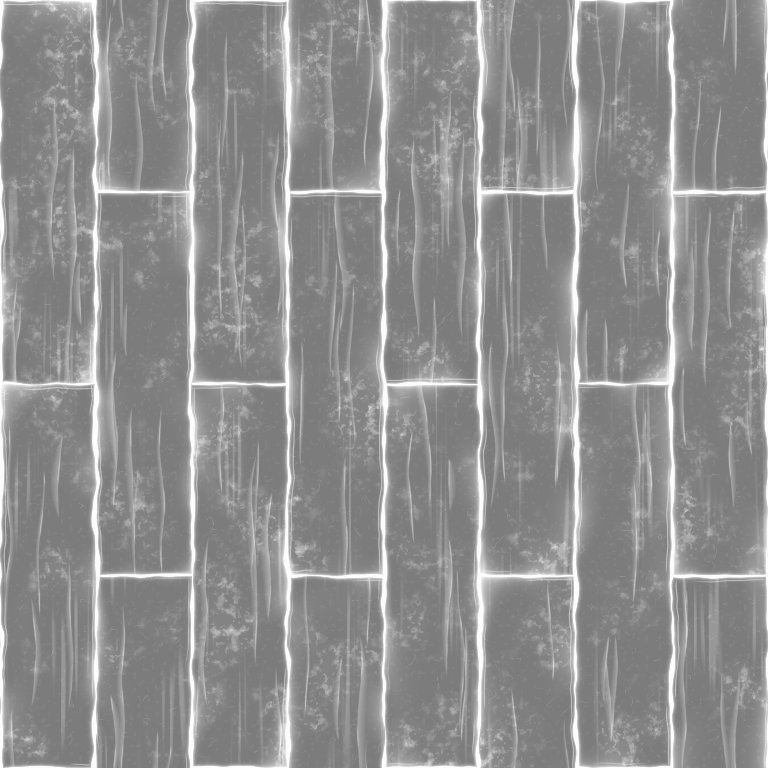
Write a Shadertoy shader that draws this texture map.

```glsl
// Worn grey planks: eight columns, each plank half the canvas tall, with odd
// columns shifted by half a plank. Wobbling white seams frame the planks, and
// gradient noise adds dust, scratches, edge glow and tapered vertical streaks.

const vec2 PLANKS = vec2(8.0, 2.0);
const float BASE_GREY = 0.485;
const float NO_WRAP = 1024.0;
const int STREAKS = 6;

vec2 hash22(vec2 p) {
    vec3 q = fract(p.xyx * vec3(0.1031, 0.1030, 0.0973));
    q += dot(q, q.yzx + 33.33);
    return fract((q.xx + q.yz) * q.zy);
}

float cornerSlope(vec2 cell, vec2 offset, vec2 period) {
    float angle = 6.2832 * hash22(mod(cell, period) + 0.5).x;
    return dot(vec2(cos(angle), sin(angle)), offset);
}

// Gradient noise that wraps after the given number of cells
float gradientNoise(vec2 p, vec2 period) {
    vec2 i = floor(p), f = fract(p), e = vec2(1.0, 0.0);
    vec2 u = f * f * f * (f * (f * 6.0 - 15.0) + 10.0);
    float low = mix(cornerSlope(i, f, period), cornerSlope(i + e, f - e, period), u.x);
    float high = mix(cornerSlope(i + e.yx, f - e.yx, period),
                     cornerSlope(i + 1.0, f - 1.0, period), u.x);
    return 1.4 * mix(low, high, u.y);
}

float noise(vec2 p) { return gradientNoise(p, vec2(NO_WRAP)); }

float fbm(vec2 p) {
    float sum = 0.0, gain = 0.55;
    for (int i = 0; i < 4; i++) {
        sum += gain * noise(p);
        p = mat2(1.6, 1.2, -1.2, 1.6) * p + 7.3;
        gain *= 0.55;
    }
    return sum;
}

// Variation along one seam, periodic over the canvas
float seamNoise(float along, float freq, float id) {
    return gradientNoise(vec2(along * freq, id * 3.0 + 0.5), vec2(freq, NO_WRAP));
}

// Signed distance from a seam whose centre line wanders
float seamOffset(float across, float along, float id, float wander) {
    return across - wander * (seamNoise(along, 18.0, id) + 0.6 * seamNoise(along, 47.0, id + 40.0));
}

// White core, soft shoulder and a broken hairline beside it
float seamLine(float offset, float along, float id, float halfWidth, float px) {
    float d = abs(offset);
    float w = halfWidth * (1.0 + 0.8 * seamNoise(along, 31.0, id + 80.0));
    float core = 1.0 - smoothstep(w - px, w + px, d);
    float shoulder = 0.55 * exp(-max(d - w, 0.0) / 0.0018);
    float gap = 0.0058 + 0.002 * seamNoise(along, 9.0, id + 120.0);
    float side = sign(offset) * seamNoise(along, 7.0, id + 160.0);
    float hairline = (1.0 - smoothstep(0.0, 0.0006 + px, abs(d - gap))) * smoothstep(0.0, 0.2, side);
    return max(core, max(shoulder, 0.5 * hairline));
}

// Tapered groove: crisp on one side, fading out on the other
float streak(vec2 p, vec2 seed, float px) {
    vec2 place = hash22(seed), size = hash22(seed + 17.3);
    float t = (p.y - 0.5 * place.y) / mix(0.035, 0.15, size.x);
    float taper = max(0.0, 1.0 - t * t);
    float bend = 0.009 * noise(vec2(p.y * 9.0, seed.x * 5.3 + seed.y));
    float s = mix(0.012, 0.115, place.x) + bend - p.x;
    s *= size.y < 0.25 ? -1.0 : 1.0;
    float w = mix(0.004, 0.012, fract(size.y * 7.0)) * taper + 0.0005;
    float body = smoothstep(-px, px, s) * clamp(1.0 - s / w, 0.0, 1.0);
    float rim = 1.0 - smoothstep(0.0, 0.0007 + px, abs(s));
    float rimFade = smoothstep(-0.1, 0.4, noise(vec2(p.y * 25.0, seed.y * 3.1)));
    return (0.33 * body + 0.3 * rim * rimFade) * smoothstep(0.0, 0.3, taper);
}

// Dust clouds, flakes, curved scratches and straight grain
float wear(vec2 p, vec2 seed) {
    float cloud = smoothstep(-0.1, 0.5, fbm(p * 11.0 + seed) + 0.25 * (hash22(seed).x - 0.5));
    float dust = smoothstep(-0.05, 0.45, fbm(p * 65.0 + seed));
    float flakes = smoothstep(0.35, 0.5, noise(p * 170.0 + seed));
    vec2 warped = p * 32.0 + seed + 0.6 * noise(p * 50.0 + seed);
    float scratch = 1.0 - smoothstep(0.0, 0.035, abs(noise(warped)));
    scratch *= smoothstep(0.15, 0.4, noise(p * 60.0 + seed.yx));
    float grain = smoothstep(0.0, 0.5, noise(p * vec2(170.0, 4.0) + seed));
    grain *= smoothstep(0.15, 0.5, noise(p * vec2(28.0, 5.0) + seed.yx));
    return cloud * (0.06 + 0.38 * dust + 0.15 * flakes) + 0.04 * flakes
         + 0.14 * scratch + 0.22 * grain;
}

void mainImage(out vec4 fragColor, in vec2 fragCoord) {
    vec2 uv = fragCoord / iResolution.xy;
    float px = 0.8 / iResolution.y;

    // Staggered plank layout
    float column = floor(uv.x * PLANKS.x);
    vec2 grid = uv * PLANKS + vec2(0.0, 0.5 * mod(column, 2.0));
    vec2 local = fract(grid) / PLANKS;
    vec2 seed = 31.0 * hash22(mod(floor(grid), PLANKS) + 4.7) + 3.0;

    // Seam identities and distances
    vec2 nearest = floor(grid + 0.5);
    vec2 across = (grid - nearest) / PLANKS;
    float sideId = mod(nearest.x, PLANKS.x);
    float jointId = 10.0 + column * PLANKS.y + mod(nearest.y, PLANKS.y);
    float side = seamOffset(across.x, uv.y, sideId, 0.0028);
    float joint = seamOffset(across.y, uv.x, jointId, 0.0018);

    // Surface marks, strongest where the edges are rubbed
    float light = wear(local, seed);
    for (int i = 0; i < STREAKS; i++)
        light = max(light, 0.6 * light + streak(local, seed + float(i) * 2.37, px));
    float rubbed = smoothstep(-0.1, 0.55, noise(local * vec2(14.0, 8.0) + seed.yx));
    float glow = exp(-abs(side) / 0.011) + 0.7 * exp(-abs(joint) / 0.014);
    light += 0.65 * rubbed * glow;

    float seams = max(seamLine(side, uv.y, sideId, 0.0025, px),
                      seamLine(joint, uv.x, jointId, 0.0019, px));
    light = 1.0 - (1.0 - clamp(light, 0.0, 1.0)) * (1.0 - seams);
    fragColor = vec4(vec3(mix(BASE_GREY, 0.99, light)), 1.0);
}
```
